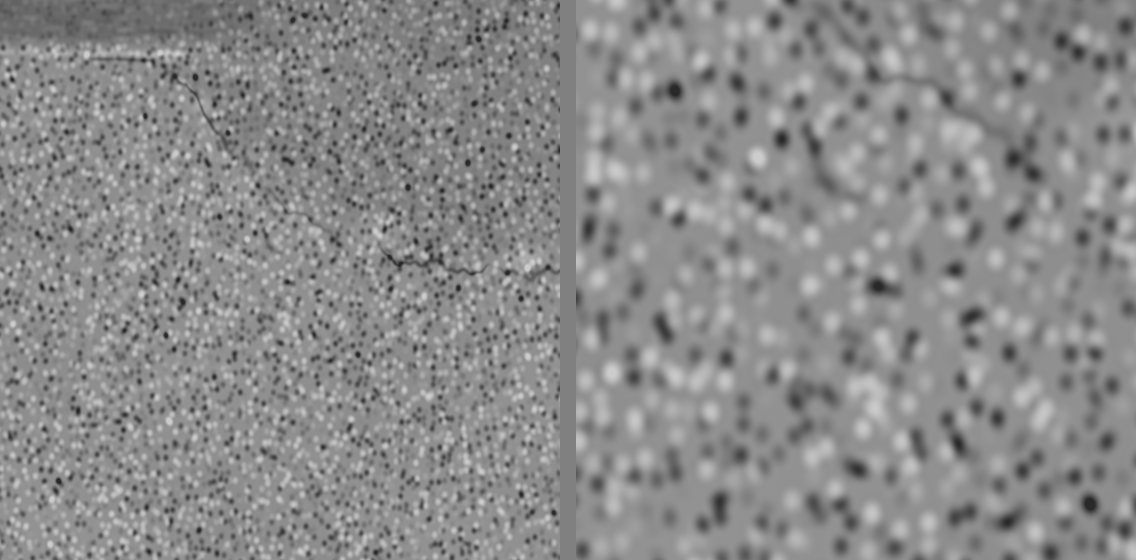
Left: the whole. Right: its middle third, enlarged.
Give the GLSL for this texture, as a Shadertoy shader.

```glsl
#define GRAIN_SCALE vec2(86.0, 72.0)
#define STREAK_SCALE vec2(22.0, 80.0)
#define GRAIN_CONTRAST 0.27
#define LOWER_GREY 0.555
#define UPPER_GREY 0.505
#define CRACK_DEPTH 0.24
#define CRACK_WIDTH 0.0052
#define LEDGE_HEIGHT 0.907
#define LEDGE_SHADE 0.12

vec3 hash3(vec2 p) {
    vec3 q = fract(p.xyx * vec3(0.1031, 0.1030, 0.0973));
    q += dot(q, q.yxz + 33.33);
    return fract((q.xxy + q.yzz) * q.zyx);
}

// Cellular grain: signed soft spots around jittered cell points
float grain(vec2 p) {
    vec2 cell = floor(p);
    float sum = 0.0;
    for (int j = -1; j <= 1; j++)
    for (int i = -1; i <= 1; i++) {
        vec2 id = cell + vec2(i, j);
        vec3 rnd = hash3(id + 57.0);
        vec2 toSpot = p - id - rnd.xy;
        float d2 = min(dot(toSpot, toSpot), 1.0);
        float falloff = 1.0 - d2;
        sum += (2.0 * rnd.z - 1.0) * falloff * falloff * falloff * (1.0 - 2.0 * d2);
    }
    return sum;
}

float band(float low, float high, float soft, float x) {
    return smoothstep(low - soft, low + soft, x) * (1.0 - smoothstep(high - soft, high + soft, x));
}

float blob(vec2 p, vec2 center, vec2 radius) {
    vec2 d = (p - center) / radius;
    return exp(-dot(d, d));
}

// Slope that falls steeply on the left and levels out on the right
float slopeHeight(float x) {
    float run = max(x - 0.3, 0.0) / 0.2;
    return 0.509 + 0.365 * exp(-pow(run, 1.3));
}

float crackHeight(float x) {
    float jag = 0.007 * sin(x * 58.0 + 0.6) + 0.004 * sin(x * 131.0) + 0.002 * sin(x * 290.0);
    return slopeHeight(x) + jag;
}

float crackMask(vec2 uv) {
    float h = crackHeight(uv.x);
    float slope = (crackHeight(uv.x + 0.002) - h) / 0.002;
    float dist = abs(uv.y - h) / sqrt(1.0 + slope * slope);
    float strength = band(0.305, 0.45, 0.012, uv.x)
        + 0.4 * band(0.46, 0.6, 0.015, uv.x)
        + 0.95 * band(0.68, 0.87, 0.012, uv.x)
        + 0.8 * band(0.895, 1.1, 0.012, uv.x);
    float width = CRACK_WIDTH * (0.8 + 0.25 * sin(uv.x * 37.0 + 4.0)
        + 0.6 * blob(uv, vec2(0.42, h), vec2(0.03, 1.0)));
    return strength * exp(-dist * dist / (width * width));
}

void mainImage(out vec4 fragColor, in vec2 fragCoord) {
    vec2 uv = fragCoord / iResolution.xy;

    // Broad shading, darker above the slope and towards the top
    float above = smoothstep(-0.03, 0.09, uv.y - slopeHeight(uv.x)) * smoothstep(0.25, 0.4, uv.x);
    float grey = mix(LOWER_GREY, UPPER_GREY, above);
    grey -= 0.025 * smoothstep(0.88, 1.0, uv.y);
    grey += 0.012 * sin(uv.x * 9.0 + 2.0 * sin(uv.y * 7.0)) * sin(uv.y * 11.0 + 1.0);

    // Smooth shadowed strip over the ledge
    float strip = smoothstep(LEDGE_HEIGHT, LEDGE_HEIGHT + 0.035, uv.y)
        * (1.0 - smoothstep(0.22, 0.58, uv.x));
    grey -= LEDGE_SHADE * strip;

    // Grain, flattened into streaks inside the strip
    float spots = grain(uv * GRAIN_SCALE);
    spots -= 0.22 * (spots * spots - 0.09);
    float streaks = grain(uv * STREAK_SCALE + 200.0);
    grey += GRAIN_CONTRAST * mix(spots, 0.25 * spots + 0.3 * streaks, strip);

    // Ledge: pale edge with a short dark line below
    float ledgeY = LEDGE_HEIGHT - 0.012 * uv.x + 0.001 * sin(uv.x * 40.0);
    float edge = exp(-pow((uv.y - ledgeY) / 0.006, 2.0)) * (1.0 - smoothstep(0.32, 0.36, uv.x));
    float under = exp(-pow((uv.y - ledgeY + 0.011) / 0.004, 2.0)) * band(0.16, 0.27, 0.02, uv.x);
    grey += 0.09 * edge - 0.17 * under;

    // Pale chips beside the crack
    grey += 0.10 * blob(uv, vec2(0.31, 0.902), vec2(0.04, 0.01));
    grey += 0.13 * blob(uv, vec2(0.36, 0.812), vec2(0.018, 0.015));
    grey += 0.12 * blob(uv, vec2(0.43, 0.716), vec2(0.025, 0.012));
    grey += 0.09 * blob(uv, vec2(0.68, 0.59), vec2(0.05, 0.03));
    grey += 0.12 * blob(uv, vec2(0.94, 0.54), vec2(0.035, 0.02));

    grey -= CRACK_DEPTH * crackMask(uv);
    fragColor = vec4(vec3(clamp(grey, 0.16, 0.8)), 1.0);
}
```
